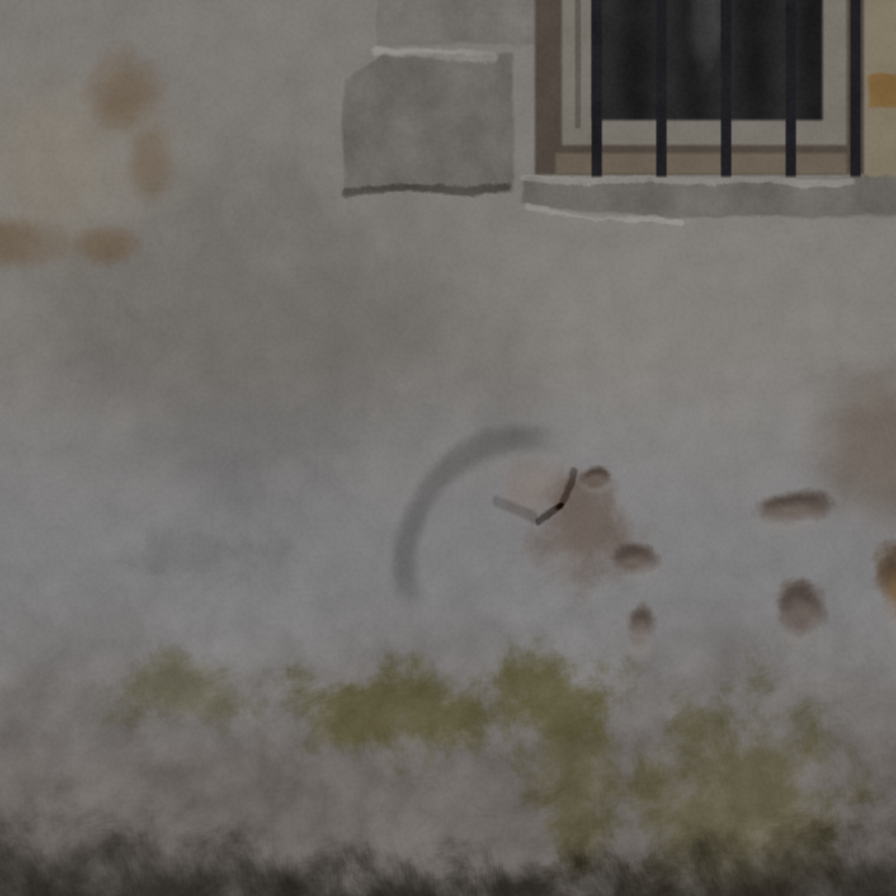
This texture is drawn by a WebGL 1 fragment shader. Its source:

```glsl
precision highp float;
// Weathered plaster wall with a barred window, a stone block, flaked chips and moss.
// Soft masks layer stains and masonry over a gradient; layered sines ruffle
// the outlines, and cellular noise gives mottling and grain.
uniform vec2 u_resolution;

vec2 hash2(vec2 p) {
  vec3 q = fract(p.xyx * vec3(0.1031, 0.103, 0.0973));
  q += dot(q, q.yzx + 33.33);
  return fract((q.xx + q.yz) * q.zy);
}

// Distance to the nearest scattered cell point
float cells(vec2 p) {
  vec2 id = floor(p), f = fract(p);
  float nearest = 2.0;
  for (int j = -1; j <= 1; j++)
    for (int i = -1; i <= 1; i++) {
      vec2 o = vec2(float(i), float(j));
      nearest = min(nearest, length(o + hash2(id + o) - f));
    }
  return nearest;
}

// Rotated, warped sines, about -1 to 1
float waves(vec2 p) {
  float sum = 0.0, amp = 0.6;
  for (int i = 0; i < 6; i++) {
    sum += amp * sin(p.x) * sin(p.y);
    p = mat2(1.6, 1.2, -1.2, 1.6) * p + 1.7 + 0.7 * sin(p.yx);
    amp *= 0.6;
  }
  return sum;
}

// Rectangle from corner b.xy to corner b.zw
float box(vec2 p, vec4 b) {
  vec2 m = smoothstep(b.xy - 0.003, b.xy + 0.003, p) * smoothstep(b.zw + 0.003, b.zw - 0.003, p);
  return m.x * m.y;
}

// Ragged soft ellipse: centre e.xy, radii e.zw
float blob(vec2 p, vec4 e, float ragged) {
  return 1.0 - smoothstep(0.35, 1.25, length((p - e.xy) / e.zw) + ragged);
}

// Soft line from s.xy to s.zw
float stroke(vec2 p, vec4 s, float width) {
  vec2 d = s.zw - s.xy, q = p - s.xy;
  float t = clamp(dot(q, d) / dot(d, d), 0.0, 1.0);
  return 1.0 - smoothstep(0.3 * width, width, length(q - d * t));
}

// Flaked hole: warm floor, shadowed upper lip, pale lower rim
vec3 chip(vec3 col, vec2 p, vec4 e, vec3 ground, float ragged) {
  float hole = blob(p, e, ragged);
  float below = blob(p + vec2(0.0, e.w * 0.6), e, ragged);
  col = mix(col, vec3(0.54, 0.52, 0.5), 0.5 * below * (1.0 - hole));
  col = mix(col, ground, 0.75 * hole);
  return mix(col, vec3(0.24, 0.2, 0.18), 0.75 * hole * (1.0 - below));
}

vec3 plaster(vec2 p, float rough, float fine) {
  float y = p.y + 0.025 * rough, r = 0.3 * rough, f = 0.5 * fine;
  vec3 col = mix(vec3(0.42, 0.4, 0.385), vec3(0.49, 0.485, 0.485), smoothstep(0.12, 0.34, y));
  col = mix(col, vec3(0.485, 0.47, 0.45), smoothstep(0.42, 0.68, y));
  // Broad light and dark areas
  col += 0.025 * blob(p, vec4(0.8, 0.62, 0.3, 0.22), r);
  col -= 0.047 * blob(p, vec4(0.28, 0.62, 0.24, 0.19), r);
  col -= 0.03 * blob(p, vec4(0.22, 0.38, 0.09, 0.03), f);
  col -= 0.03 * blob(p, vec4(0.57, 0.57, 0.05, 0.09), r);
  col = mix(col, vec3(0.41, 0.37, 0.335), 0.75 * blob(p, vec4(0.99, 0.51, 0.085, 0.1), r));
  // Ochre damp around a pale patch
  col = mix(col, vec3(0.52, 0.49, 0.44), 0.6 * blob(p, vec4(0.07, 0.82, 0.12, 0.1), r));
  float damp = blob(p, vec4(0.135, 0.895, 0.045, 0.05), r);
  damp = max(damp, 0.8 * blob(p, vec4(0.165, 0.82, 0.03, 0.045), r));
  damp = max(damp, blob(p, vec4(0.015, 0.73, 0.05, 0.03), r));
  damp = max(damp, blob(p, vec4(0.12, 0.728, 0.035, 0.022), r));
  col = mix(col, vec3(0.41, 0.345, 0.27), 0.65 * damp);
  // Scraped arc
  vec2 q = p - vec2(0.587, 0.375);
  float ring = 1.0 - smoothstep(0.004, 0.022, abs(length(q) - 0.136 + 0.02 * r));
  col -= 0.087 * ring * smoothstep(-0.07, -0.01, q.y) * smoothstep(0.06, -0.02, q.x);
  // Moss and dark footing
  float moss = blob(p, vec4(0.44, 0.205, 0.13, 0.05), f);
  moss = max(moss, blob(p, vec4(0.61, 0.215, 0.08, 0.06), f));
  moss = max(moss, 0.8 * blob(p, vec4(0.645, 0.13, 0.05, 0.11), f));
  moss = max(moss, 0.6 * blob(p, vec4(0.2, 0.23, 0.08, 0.04), f));
  moss = max(moss, 0.8 * blob(p, vec4(0.82, 0.09, 0.13, 0.13), f));
  col = mix(col, vec3(0.335, 0.315, 0.19), 0.75 * moss);
  float foot = 1.0 - smoothstep(-0.01, 0.085 + 0.03 * cos(p.x * 6.0), p.y + 0.05 * f);
  return mix(col, vec3(0.17, 0.155, 0.135), 0.85 * foot);
}

vec3 masonry(vec3 col, vec2 p, float rough, float fine) {
  vec2 r = p + 0.004 * vec2(rough, fine);
  vec3 stone = vec3(0.415, 0.4, 0.38) + 0.025 * fine;
  col = mix(col, stone + 0.03, box(r, vec4(0.42, 0.95, 0.6, 1.1)));
  col = mix(col, stone, box(r, vec4(0.384, 0.785, 0.572, 0.94 - 0.6 * max(0.43 - p.x, 0.0))));
  col += 0.09 * stroke(r, vec4(0.42, 0.943, 0.55, 0.936), 0.008);
  col -= 0.12 * stroke(r, vec4(0.386, 0.787, 0.565, 0.79), 0.007);
  // Reveal, frame and glass
  col = mix(col, vec3(0.31, 0.28, 0.25), box(p, vec4(0.597, 0.805, 0.965, 1.1)));
  col = mix(col, vec3(0.41, 0.37, 0.32), box(p, vec4(0.62, 0.806, 0.945, 0.829)));
  col = mix(col, vec3(0.46, 0.44, 0.41), box(p, vec4(0.627, 0.838, 0.945, 1.1)));
  col -= 0.1 * stroke(p, vec4(0.645, 0.86, 0.645, 1.1), 0.005);
  float curtain = 0.025 * sin(p.x * 95.0) + 0.1 * blob(p, vec4(0.787, 0.99, 0.02, 0.08), 0.3 * rough);
  col = mix(col, vec3(0.133 + curtain), box(p, vec4(0.661, 0.866, 0.918, 1.1)));
  // Wall beyond the window, then the sill
  col = mix(col, vec3(0.5, 0.46, 0.39), box(p, vec4(0.965, 0.8, 1.1, 1.1)));
  col = mix(col, vec3(0.48, 0.36, 0.2), 0.8 * box(r, vec4(0.968, 0.88, 1.1, 0.915)));
  float sag = 0.77 - 0.012 * smoothstep(0.58, 0.68, p.x);
  col = mix(col, stone, box(r, vec4(0.582, sag, 1.1, 0.803)));
  col += 0.1 * stroke(r, vec4(0.584, 0.8, 0.95, 0.797), 0.006);
  col += 0.07 * stroke(r, vec4(0.59, 0.767, 0.76, 0.752), 0.006);
  // Evenly spaced bars
  float bar = abs(fract((p.x - 0.666) / 0.0722 + 0.5) - 0.5) * 0.0722;
  float bars = smoothstep(0.0075, 0.004, bar) * box(p, vec4(0.65, 0.803, 0.965, 1.1));
  return mix(col, vec3(0.12, 0.115, 0.13), bars);
}

void main() {
  vec2 p = gl_FragCoord.xy / u_resolution;
  float rough = waves(p * 17.0), fine = waves(p * 48.0 + 5.0), f = 0.3 * fine;
  vec3 col = plaster(p, rough, fine), clay = vec3(0.4, 0.35, 0.32);
  // Flaked patch and smaller chips
  col = mix(col, clay + 0.1, 0.6 * blob(p, vec4(0.595, 0.455, 0.04, 0.035), f));
  col = mix(col, clay, 0.8 * blob(p, vec4(0.652, 0.41, 0.055, 0.065), f));
  vec2 r = p + 0.004 * vec2(fine, rough);
  col -= 0.19 * stroke(r, vec4(0.602, 0.417, 0.624, 0.432), 0.006);
  col -= 0.15 * stroke(r, vec4(0.624, 0.432, 0.64, 0.472), 0.006);
  col -= 0.08 * stroke(r, vec4(0.555, 0.44, 0.595, 0.422), 0.009);
  col = chip(col, p, vec4(0.665, 0.468, 0.016, 0.012), clay, f);
  col = chip(col, p, vec4(0.708, 0.376, 0.024, 0.016), clay, f);
  col = chip(col, p, vec4(0.716, 0.305, 0.016, 0.025), clay, f);
  col = chip(col, p, vec4(0.885, 0.433, 0.044, 0.018), clay, f);
  col = chip(col, p, vec4(0.892, 0.322, 0.026, 0.03), clay, f);
  col = chip(col, p, vec4(1.0, 0.352, 0.022, 0.04), vec3(0.44, 0.33, 0.2), f);
  col = masonry(col, p, rough, fine);
  // Mottling, strongest low on the wall, then grain
  float low = smoothstep(0.45, 0.1, p.y);
  col += (0.008 + 0.018 * low) * (rough + fine);
  col += (0.02 + 0.025 * low) * (0.45 - cells(p * 30.0 + 0.6 * rough));
  col += 0.02 * (0.45 - cells(p * 190.0));
  gl_FragColor = vec4(col, 1.0);
}
```
